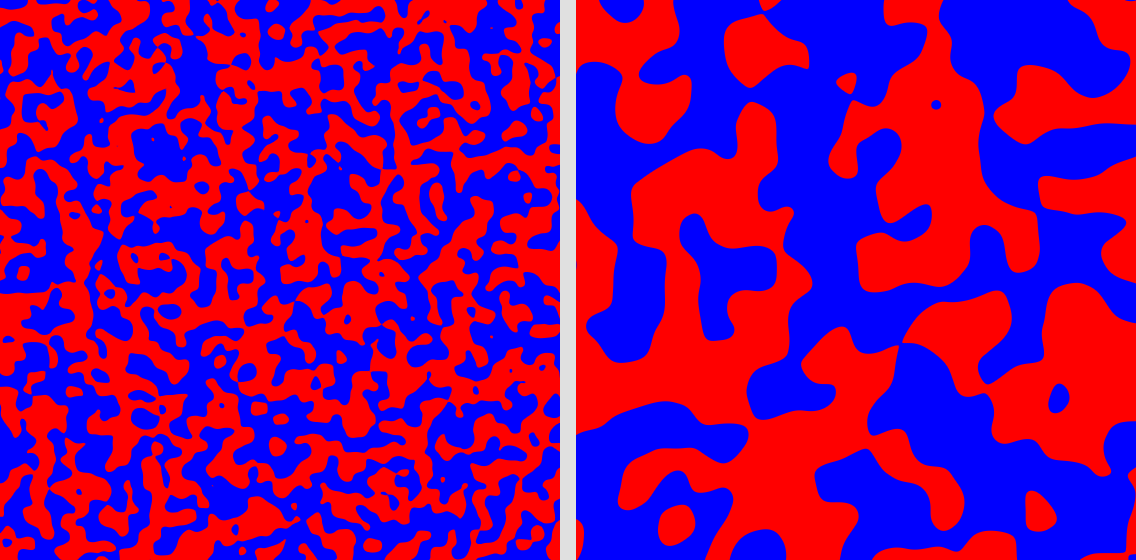
Left, the full canvas; right, a detail of the centre.
A Shadertoy shader for this texture:

```glsl
const vec3 RED = vec3(1.0, 0.0, 0.0);
const vec3 BLUE = vec3(0.0, 0.0, 1.0);
const float COARSE_CELLS = 15.0;   // noise cells across the canvas
const float FINE_CELLS = 31.0;
const float COARSE_WEIGHT = 0.65;
const float FINE_WEIGHT = 1.0;
const float FINE_ROTATION = 0.6;   // radians, keeps the two lattices apart
const float THRESHOLD = 0.0;       // raise for more blue
const float EDGE_PIXELS = 1.0;     // width of the smoothed edge
const float TAU = 6.2831853;

float hash(vec2 p) {
    vec3 q = fract(p.xyx * 0.1031);
    q += dot(q, q.yzx + 33.33);
    return fract((q.x + q.y) * q.z);
}

vec2 gradient(vec2 cell) {
    float angle = TAU * hash(cell);
    return vec2(cos(angle), sin(angle));
}

float gradientNoise(vec2 p) {
    vec2 cell = floor(p);
    vec2 f = p - cell;
    vec2 blend = f * f * f * (f * (f * 6.0 - 15.0) + 10.0);
    vec2 right = vec2(1.0, 0.0);
    vec2 up = vec2(0.0, 1.0);
    float bottomLeft = dot(gradient(cell), f);
    float bottomRight = dot(gradient(cell + right), f - right);
    float topLeft = dot(gradient(cell + up), f - up);
    float topRight = dot(gradient(cell + 1.0), f - 1.0);
    return mix(mix(bottomLeft, bottomRight, blend.x),
               mix(topLeft, topRight, blend.x), blend.y);
}

mat2 rotation(float angle) {
    float c = cos(angle), s = sin(angle);
    return mat2(c, s, -s, c);
}

// Broad patches broken up by finer winding strands
float blobField(vec2 uv) {
    float coarse = gradientNoise(uv * COARSE_CELLS + vec2(37.3, 91.7));
    float fine = gradientNoise(rotation(FINE_ROTATION) * uv * FINE_CELLS + vec2(153.4, 68.2));
    return COARSE_WEIGHT * coarse + FINE_WEIGHT * fine;
}

void mainImage(out vec4 fragColor, in vec2 fragCoord) {
    vec2 uv = fragCoord / iResolution.y;
    float level = blobField(uv) - THRESHOLD;

    // Signed distance to the contour, in pixels, gives an even edge
    float slope = length(vec2(dFdx(level), dFdy(level)));
    float distancePixels = level / max(slope, 1e-5);
    float redness = clamp(0.5 + distancePixels / EDGE_PIXELS, 0.0, 1.0);

    fragColor = vec4(mix(BLUE, RED, redness), 1.0);
}
```
